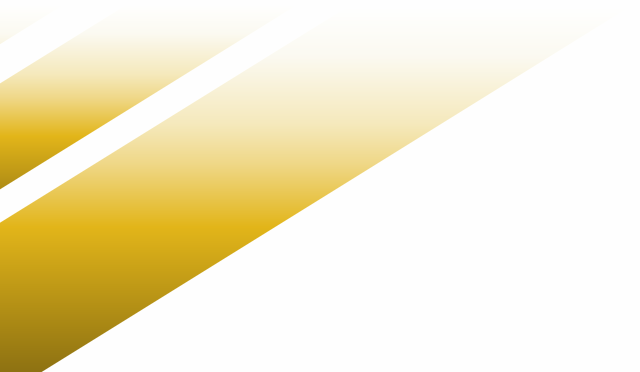
Reproduce this background procedurally as a Shadertoy shader.

```glsl
// Diagonal golden bands that fade upward into a white background.

const vec3 WHITE = vec3(0.998, 0.998, 0.996);
const vec3 IVORY = vec3(0.984, 0.978, 0.945);
const vec3 CREAM = vec3(0.960, 0.912, 0.735);
const vec3 STRAW = vec3(0.938, 0.845, 0.530);
const vec3 GOLD  = vec3(0.886, 0.710, 0.100);
const vec3 DARK  = vec3(0.555, 0.445, 0.070);

const float SLOPE = 0.621; // rise of the band edges per unit of width

// Blend factor of t between two stops, clamped to 0..1
float ramp(float start, float end, float t) {
    return clamp((t - start) / (end - start), 0.0, 1.0);
}

// Vertical gradient: t is 0 at the top and 1 at the dark foot
vec3 goldGradient(float t) {
    vec3 color = mix(WHITE, IVORY, ramp(0.02, 0.15, t));
    color = mix(color, CREAM, ramp(0.15, 0.334, t));
    color = mix(color, STRAW, ramp(0.334, 0.44, t));
    color = mix(color, GOLD, ramp(0.44, 0.61, t));
    return mix(color, DARK, ramp(0.61, 1.0, t));
}

// Smooth coverage of the strip between two parallel edges
float bandMask(float diagonal, float upper, float lower, float blur) {
    return smoothstep(upper - blur, upper + blur, diagonal)
         * (1.0 - smoothstep(lower - blur, lower + blur, diagonal));
}

// Lay one band, with its own gradient height, over a color
vec3 addBand(vec3 base, float diagonal, float depth, vec2 edges, float span, float blur) {
    float mask = bandMask(diagonal, edges.x, edges.y, blur);
    return mix(base, goldGradient(depth / span), mask);
}

void mainImage(out vec4 fragColor, in vec2 fragCoord) {
    // Canvas-height units; depth grows downward from the top edge
    vec2 position = fragCoord / iResolution.y;
    float depth = 1.0 - position.y;
    float diagonal = depth + SLOPE * position.x;
    float blur = 0.8 / iResolution.y;

    // Wide band, narrow band, then the pale corner
    vec3 color = WHITE;
    color = addBand(color, diagonal, depth, vec2(0.5987, 1.0695), 1.0, blur);
    color = addBand(color, diagonal, depth, vec2(0.2242, 0.5090), 0.6, blur);
    color = addBand(color, diagonal, depth, vec2(-1.0, 0.1188), 0.6, blur);

    fragColor = vec4(color, 1.0);
}
```
